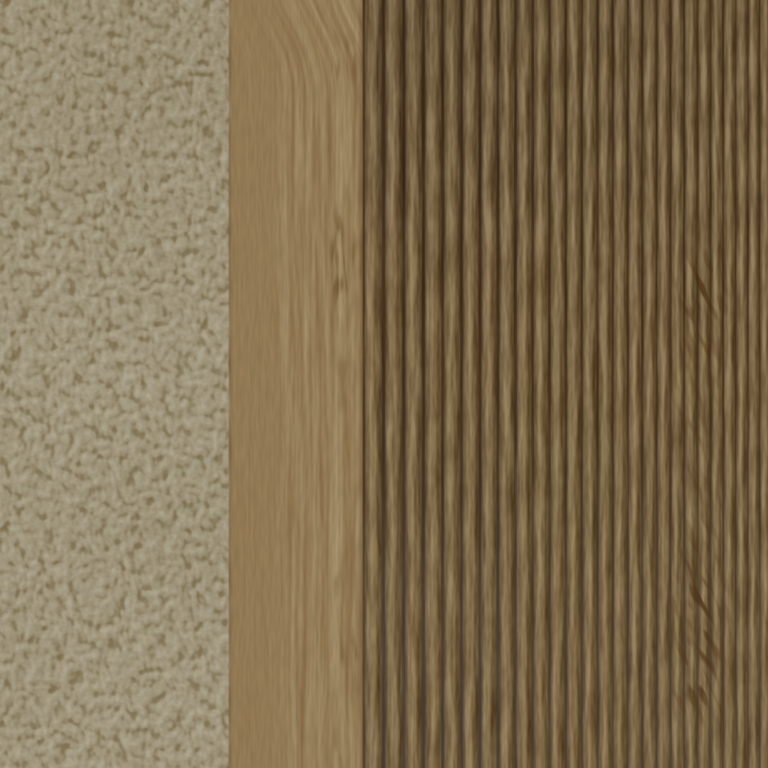
This texture is drawn by a three.js fragment shader. Its source:

```glsl
varying vec2 vUv;

const float PLANK_LEFT = 0.298;
const float SLATS_LEFT = 0.4725;
const float EDGE_SOFTNESS = 0.0018;
const float FIRST_PITCH = 0.0272;   // width of the leftmost slat
const float PITCH_SHRINK = 0.0231;  // loss of pitch per unit across

const vec3 PLASTER_CREASE = vec3(0.47, 0.41, 0.28);
const vec3 PLASTER_LIGHT = vec3(0.68, 0.65, 0.56);
const vec3 PLANK_BASE = vec3(0.568, 0.474, 0.328);
const vec3 PLANK_PALE = vec3(0.640, 0.565, 0.420);
const vec3 PLANK_DARK = vec3(0.400, 0.285, 0.150);
const vec3 SLAT_LIGHT = vec3(0.590, 0.510, 0.370);
const vec3 SLAT_BROWN = vec3(0.350, 0.265, 0.155);
const vec3 GROOVE_TOP = vec3(0.200, 0.140, 0.080);
const vec3 GROOVE_BOTTOM = vec3(0.260, 0.225, 0.195);
const vec3 FLECK = vec3(0.310, 0.205, 0.090);

vec2 gradientAt(vec2 cell) {
  float angle = 6.2832 * fract(sin(dot(cell, vec2(127.1, 311.7))) * 43758.5);
  return vec2(cos(angle), sin(angle));
}

float gradientNoise(vec2 p) {
  vec2 i = floor(p);
  vec2 f = p - i;
  vec2 u = f * f * f * (f * (f * 6.0 - 15.0) + 10.0);
  vec2 e = vec2(1.0, 0.0);
  float low = mix(dot(gradientAt(i), f), dot(gradientAt(i + e), f - e), u.x);
  float high = mix(dot(gradientAt(i + e.yx), f - e.yx), dot(gradientAt(i + 1.0), f - 1.0), u.x);
  return mix(low, high, u.y);
}

float bump(float x, float center, float width) {
  float t = (x - center) / width;
  return exp(-t * t);
}

// Lumpy plaster with short shadowed creases
float plasterHeight(vec2 p) {
  vec2 warp = vec2(gradientNoise(p * 24.0), gradientNoise(p * 24.0 + 31.0));
  p += 0.007 * warp;
  vec2 q = vec2(0.85 * p.x - 0.5 * p.y, 0.5 * p.x + 0.85 * p.y) * vec2(58.0, 84.0);
  return gradientNoise(q) + 0.55 * gradientNoise(p * vec2(135.0, 105.0) + 17.0);
}

vec3 plaster(vec2 p) {
  float height = plasterHeight(p);
  float relief = height - plasterHeight(p + vec2(-0.0045, 0.0035));
  float crease = smoothstep(0.08, 0.55, -height);
  float grit = gradientNoise(p * 230.0);
  float tone = 0.70 + 0.22 * height + 0.24 * relief - 0.28 * crease + 0.12 * grit;
  tone += 0.06 * gradientNoise(p * 5.0) - 0.06 * smoothstep(0.5, 1.0, p.y);
  return mix(PLASTER_CREASE, PLASTER_LIGHT, clamp(tone, 0.0, 1.0));
}

// Flat plank: calm on the left, streaked and flecked on the right
vec3 plank(vec2 p) {
  float arch = smoothstep(0.84, 1.03, p.y);
  float x = p.x + 0.045 * arch * arch + 0.004 * gradientNoise(p * vec2(9.0, 4.0));
  float figure = smoothstep(0.345, 0.39, p.x);
  float broad = gradientNoise(vec2(x * 85.0, p.y * 2.2));
  float fine = gradientNoise(vec2(x * 200.0, p.y * 8.0));
  float pores = gradientNoise(vec2(p.x * 300.0, p.y * 38.0));
  float border = smoothstep(0.424, 0.436, p.x);

  float pale = figure * (0.12 + 1.05 * broad + 0.70 * fine) + 0.22 * fine + 0.16 * border;
  vec3 color = mix(PLANK_BASE, PLANK_PALE, clamp(pale, -0.7, 1.0));
  color *= 1.0 + 0.07 * pores;

  // Brown ragged streaks along the right border
  float patches = smoothstep(-0.1, 0.4, gradientNoise(p * vec2(24.0, 9.0) + 4.0));
  float knots = bump(p.y, 0.92, 0.035) + bump(p.y, 0.66, 0.06) + bump(p.y, 0.145, 0.03);
  float rough = smoothstep(-0.15, 0.5, gradientNoise(p * vec2(120.0, 26.0)) + 0.4 * pores);
  float stain = border * rough * clamp(0.35 * patches + 0.45 * knots, 0.0, 0.75);
  color = mix(color, PLANK_DARK, stain);

  float leftShade = bump(p.x, PLANK_LEFT, 0.0035) * (0.3 + 0.6 * gradientNoise(vec2(3.0, p.y * 18.0)));
  float rightShade = 0.45 * smoothstep(SLATS_LEFT - 0.008, SLATS_LEFT, p.x);
  return mix(color, PLANK_DARK, clamp(leftShade + rightShade, 0.0, 1.0));
}

// Slats whose pitch narrows steadily toward the right
vec3 slats(vec2 p) {
  float across = max(p.x - SLATS_LEFT, 0.0);
  float far = across / (1.0 - SLATS_LEFT);
  float count = -log(1.0 - PITCH_SHRINK * across / FIRST_PITCH) / PITCH_SHRINK;
  float id = floor(count);
  float f = count - id;

  // Pale crest that wanders along each slat, brown on its right flank
  float crest = 0.42 + 0.16 * gradientNoise(vec2(id * 4.7 + 0.5, p.y * 9.0));
  float ridge = bump(f, crest, 0.25);
  float flank = bump(f, 0.80, 0.14);
  float mottle = gradientNoise(vec2(f * 2.4 + id * 7.3, p.y * 14.0 + id * 3.1));
  float streak = gradientNoise(vec2(p.x * 210.0, p.y * 16.0 + id * 5.7));
  float pores = gradientNoise(vec2(p.x * 310.0, p.y * 60.0));
  float tone = 0.25 + 0.52 * ridge - 0.14 * flank + 0.24 * mottle + 0.50 * streak + 0.20 * pores;
  vec3 color = mix(SLAT_BROWN, SLAT_LIGHT, clamp(tone, -0.2, 1.0));

  // Slanted grain crossing the right side
  float slant = 0.92 * p.x + 0.39 * p.y;
  float along = 0.92 * p.y - 0.39 * p.x;
  float zone = bump(p.x, 0.912, 0.028) * smoothstep(0.03, 0.12, p.y) * smoothstep(0.70, 0.62, p.y);
  zone *= 0.35 + 0.65 * smoothstep(0.10, 0.20, abs(p.y - 0.42));
  float flecks = smoothstep(0.0, 0.35, gradientNoise(vec2(slant * 100.0, along * 24.0)));
  color = mix(color, FLECK, 0.8 * zone * flecks);

  // Thin dark core inside a softer shoulder, fading unevenly along its length
  float gap = abs(fract(count + 0.5) - 0.5);
  float core = 1.0 - smoothstep(0.02, 0.13, gap);
  float shoulder = 1.0 - smoothstep(0.06, 0.25, gap);
  float wear = 0.9 + 0.35 * gradientNoise(vec2(floor(count + 0.5) * 3.3 + 0.5, p.y * 7.0));
  vec3 grooveColor = mix(GROOVE_BOTTOM, GROOVE_TOP, smoothstep(0.1, 0.6, p.y));
  float depth = clamp((0.62 * core + 0.28 * shoulder) * wear, 0.0, 1.0);
  color = mix(color, grooveColor, depth * mix(1.0, 0.72, far));
  return color * (1.0 - 0.08 * smoothstep(0.55, 1.0, p.y) * (1.0 - 0.5 * far));
}

void main() {
  float onPlank = smoothstep(-EDGE_SOFTNESS, EDGE_SOFTNESS, vUv.x - PLANK_LEFT);
  float onSlats = smoothstep(-EDGE_SOFTNESS, EDGE_SOFTNESS, vUv.x - SLATS_LEFT);
  vec3 color = mix(plaster(vUv), plank(vUv), onPlank);
  color = mix(color, slats(vUv), onSlats);
  gl_FragColor = vec4(color, 1.0);
}
```
